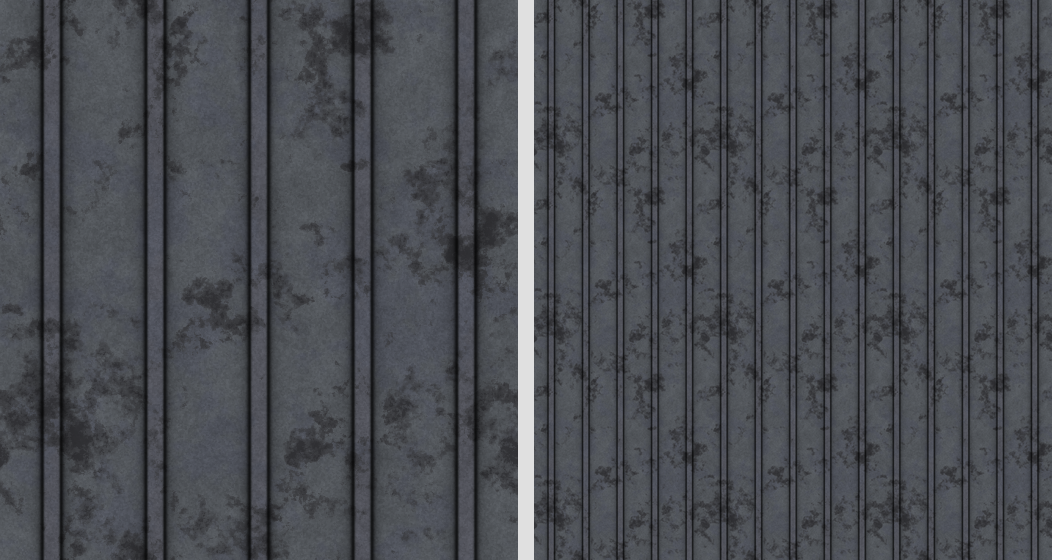
Left: one tile. Right: repeated 3 by 3.
A Shadertoy shader for this texture:

```glsl
// Seamless dark blue-grey metal siding: five vertical ribs in soft grooves, with blotchy wear.

const float RIBS = 5.0;             // repeats across
const float GROOVE_OFFSET = 0.089;  // groove distance from rib centre, in periods
const float INNER_WIDTH = 0.017;    // groove falloff towards the rib
const float OUTER_WIDTH = 0.025;    // groove falloff towards the panel
const float SHADOW_REACH = 0.060;

const vec3 PANEL_COLOR = vec3(0.330, 0.345, 0.364);
const vec3 RIB_COLOR   = vec3(0.325, 0.330, 0.362);
const vec3 BLUE_TINT   = vec3(0.312, 0.325, 0.368);
const vec3 STAIN_COLOR = vec3(0.232, 0.234, 0.247);
const vec3 GRIME_COLOR = vec3(0.165, 0.165, 0.178);

// Three random values in 0..1 for a cell
vec3 hash3(vec2 cell, float seed) {
    uvec3 q = uvec3(uint(cell.x), uint(cell.y), uint(seed));
    q = q * 1664525u + 1013904223u;
    for (int i = 0; i < 2; i++) {
        q.x += q.y * q.z;
        q.y += q.z * q.x;
        q.z += q.x * q.y;
        q ^= q >> 16u;
    }
    return vec3(q & 65535u) / 65535.0;
}

// Soft-edged cellular noise that wraps over the unit square
float cellNoise(vec2 uv, vec2 count, float seed) {
    vec2 p = uv * count;
    vec2 base = floor(p);
    float sum = 0.0;
    float total = 0.0;
    for (int y = -1; y <= 1; y++) {
        for (int x = -1; x <= 1; x++) {
            vec2 cell = base + vec2(x, y);
            vec3 rnd = hash3(mod(cell, count), seed);
            vec2 toPoint = cell + rnd.xy - p;
            float weight = exp(-7.0 * dot(toPoint, toPoint));
            sum += weight * rnd.z;
            total += weight;
        }
    }
    return sum / total;
}

// Layered cellular noise, each layer twice as fine
float layeredCells(vec2 uv, vec2 count, float gain, float seed) {
    float sum = 0.0;
    float total = 0.0;
    float weight = 1.0;
    for (int i = 0; i < 5; i++) {
        sum += weight * cellNoise(uv, count, seed + float(i));
        total += weight;
        weight *= gain;
        count *= 2.0;
    }
    return sum / total;
}

// Light left after the groove and the shadow it casts on the panel
float grooveLight(float ribDist) {
    float offset = ribDist - GROOVE_OFFSET;
    float width = offset < 0.0 ? INNER_WIDTH : OUTER_WIDTH;
    float core = exp(-pow(abs(offset) / width, 2.0));
    float outside = smoothstep(-0.02, 0.01, offset);
    float shadow = outside * exp(-max(offset, 0.0) / SHADOW_REACH);
    return (1.0 - 0.64 * core) * (1.0 - 0.42 * shadow);
}

// Painted metal with faint mottling and grain
vec3 paint(vec2 uv, float ribMask, float grain) {
    vec3 color = mix(PANEL_COLOR, RIB_COLOR, ribMask);
    float tint = layeredCells(uv, vec2(8.0, 9.0), 0.75, 11.0);
    float mottle = layeredCells(uv, vec2(15.0, 16.0), 0.95, 23.0);
    color = mix(color, BLUE_TINT, 0.7 * smoothstep(0.48, 0.68, tint));
    return color * (0.99 + 0.28 * (mottle - 0.5) + 0.13 * (grain - 0.5));
}

// Ragged, grainy stains of uneven strength, with darker grime in their middles
vec3 addWear(vec3 color, vec2 uv, float grain) {
    float stain = layeredCells(uv, vec2(7.0, 8.0), 0.70, 51.0);
    float specks = layeredCells(uv, vec2(22.0, 24.0), 0.9, 67.0);
    float strength = cellNoise(uv, vec2(13.0, 14.0), 91.0);
    float level = stain + 0.45 * (specks - 0.5) + 0.07 * (grain - 0.5);
    float stainMask = smoothstep(0.575, 0.675, level);
    float grimeMask = smoothstep(0.66, 0.82, level + 0.06 * (grain - 0.5));
    color = mix(color, STAIN_COLOR * (0.90 + 0.2 * grain), mix(0.45, 0.9, strength) * stainMask);
    return mix(color, GRIME_COLOR, 0.75 * grimeMask);
}

void mainImage(out vec4 fragColor, in vec2 fragCoord) {
    vec2 uv = fragCoord / iResolution.xy;
    float ribDist = abs(fract(uv.x * RIBS) - 0.5);
    float ribMask = 1.0 - smoothstep(0.06, 0.09, ribDist);
    float grain = cellNoise(uv, vec2(330.0, 356.0), 37.0);

    vec3 color = addWear(paint(uv, ribMask, grain), uv, grain);
    color *= grooveLight(ribDist);
    fragColor = vec4(color, 1.0);
}
```
